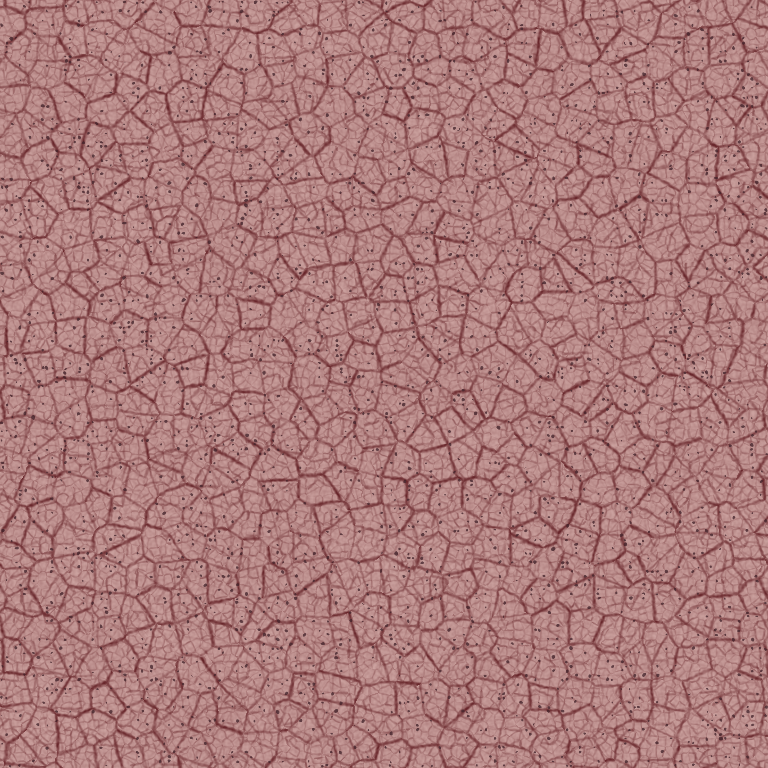
A WebGL 1 fragment shader for this texture:

```glsl
precision highp float;
// Cracked, dusty pink hide: three Voronoi crack networks of rising fineness,
// each border with its own random depth, are layered over a grainy skin tone
// and sprinkled with small clustered dark pits.

uniform vec2 u_resolution;

#define MAIN_CELLS 26.0
#define BRANCH_CELLS 45.0
#define FINE_CELLS 92.0
#define PIT_CELLS 170.0
#define MAIN_WIDTH 0.0026
#define BRANCH_WIDTH 0.0019
#define FINE_WIDTH 0.0013
#define WOBBLE 0.0011
#define GRAIN 0.17
#define PIT_SHARE 0.09

const vec3 SKIN = vec3(0.775, 0.607, 0.597);
const vec3 CRACK = vec3(0.445, 0.195, 0.210);
const vec3 PIT = vec3(0.250, 0.130, 0.160);

vec2 hash2(vec2 p) {
  vec3 q = fract(p.xyx * vec3(0.1031, 0.1030, 0.0973));
  q += dot(q, q.yzx + 33.33);
  return fract((q.xx + q.yz) * q.zy);
}

float cornerSlope(vec2 corner, vec2 offset) {
  float angle = 6.2832 * hash2(corner + 71.0).x;
  return dot(vec2(cos(angle), sin(angle)), offset);
}

float gradientNoise(vec2 p) {
  vec2 i = floor(p), f = fract(p);
  vec2 u = f * f * f * (f * (f * 6.0 - 15.0) + 10.0);
  vec2 e = vec2(1.0, 0.0);
  float low = mix(cornerSlope(i, f), cornerSlope(i + e, f - e), u.x);
  float high = mix(cornerSlope(i + e.yx, f - e.yx), cornerSlope(i + 1.0, f - 1.0), u.x);
  return mix(low, high, u.y);
}

// Distance to the closest Voronoi border (x) and a random value per border (y).
vec2 voronoiBorder(vec2 p) {
  vec2 cell = floor(p), f = fract(p);
  vec2 toFirst = vec2(8.0), toSecond = vec2(8.0);
  vec2 firstId = vec2(0.0), secondId = vec2(0.0);
  for (int y = -1; y <= 1; y++) {
    for (int x = -1; x <= 1; x++) {
      vec2 offset = vec2(float(x), float(y));
      vec2 id = cell + offset;
      vec2 toSeed = offset + 0.05 + 0.9 * hash2(id) - f;
      float d = dot(toSeed, toSeed);
      if (d < dot(toFirst, toFirst)) {
        toSecond = toFirst; secondId = firstId;
        toFirst = toSeed; firstId = id;
      } else if (d < dot(toSecond, toSecond)) {
        toSecond = toSeed; secondId = id;
      }
    }
  }
  vec2 across = toSecond - toFirst;
  float border = dot(0.5 * (toFirst + toSecond), across / max(length(across), 0.0001));
  return vec2(border, hash2(firstId + secondId + 19.0).y);
}

// Depth of one crack network; weak and strong bound the depth of its borders.
float cracks(vec2 p, float cells, float width, float weak, float strong, float pixel) {
  vec2 border = voronoiBorder(p * cells + cells);
  float halfWidth = width * mix(0.75, 1.25, border.y) + 0.5 * pixel;
  float line = 1.0 - smoothstep(0.0, halfWidth, border.x / cells);
  return line * mix(weak, strong, border.y);
}

// Small round pits, gathered where the clump noise is high.
float pits(vec2 p, float pixel) {
  vec2 grid = p * PIT_CELLS;
  vec2 id = floor(grid);
  vec2 seed = hash2(id + 400.0), shape = hash2(id + 900.0);
  float clump = clamp(1.0 + 1.8 * gradientNoise(p * 13.0 + 5.0), 0.1, 2.5);
  float radius = mix(0.16, 0.36, shape.x);
  float soft = 0.5 * pixel * PIT_CELLS;
  float d = length(fract(grid) - mix(vec2(0.35), vec2(0.65), seed));
  float dot_ = 1.0 - smoothstep(radius - soft, radius + soft, d);
  return dot_ * step(shape.y, PIT_SHARE * clump);
}

void main() {
  float pixel = 1.0 / min(u_resolution.x, u_resolution.y);
  vec2 uv = gl_FragCoord.xy * pixel;

  // Ragged crack edges: a gentle bend plus a fine jitter.
  vec2 bend = vec2(gradientNoise(uv * 34.0), gradientNoise(uv * 34.0 + 50.0));
  vec2 jitter = vec2(gradientNoise(uv * 150.0), gradientNoise(uv * 150.0 + 90.0));
  vec2 p = uv + WOBBLE * (2.2 * bend + 1.3 * jitter);

  // Wear makes the cracks fade in and out along their length.
  float wear = 1.0 + 0.45 * gradientNoise(uv * 60.0 + 7.0) + 0.5 * gradientNoise(uv * 210.0);
  float mainCrack = cracks(p, MAIN_CELLS, MAIN_WIDTH, 0.40, 0.92, pixel) * wear;
  float branch = cracks(p + 0.37, BRANCH_CELLS, BRANCH_WIDTH, 0.02, 0.50, pixel) * wear;
  float fine = cracks(p + 0.71, FINE_CELLS, FINE_WIDTH, 0.10, 0.42, pixel) * wear;

  // Grain and broad tone of the skin between the cracks.
  float grain = gradientNoise(uv * 235.0 + 3.0) + 0.6 * gradientNoise(uv * 120.0 + 31.0);
  float tone = 0.07 + GRAIN * grain + 0.05 * gradientNoise(uv * 9.0);

  float depth = 1.0 - (1.0 - tone) * (1.0 - mainCrack) * (1.0 - branch) * (1.0 - fine);
  vec3 color = mix(SKIN, CRACK, clamp(depth, -0.06, 1.1));
  color = mix(color, PIT, 0.75 * pits(uv + 0.002 * jitter, pixel));
  gl_FragColor = vec4(color, 1.0);
}
```
